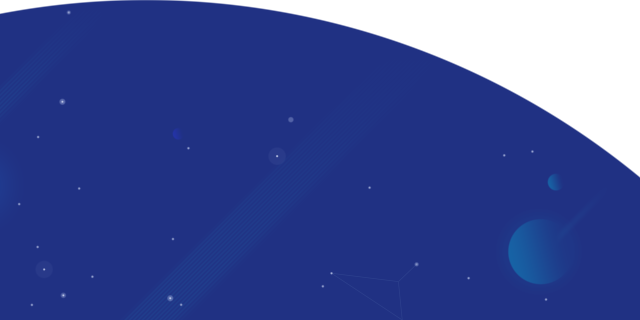
This background is drawn by a Shadertoy shader. Its source:

```glsl
// Deep blue night dome on white, with ruled light beams, teal planets and small stars.

float disc(vec2 p, vec2 center, float radius) {
    float px = 1.0 / iResolution.y;
    return smoothstep(px, -px, length(p - center) - radius);
}

float segment(vec2 p, vec2 a, vec2 b) {
    vec2 ab = b - a;
    float d = length(p - a - ab * clamp(dot(p - a, ab) / dot(ab, ab), 0.0, 1.0));
    return smoothstep(0.003, 0.0, d);
}

vec2 hash2(vec2 cell) {
    vec2 q = vec2(dot(cell, vec2(127.1, 311.7)), dot(cell, vec2(269.5, 183.3)));
    return fract(sin(q) * 43758.55);
}

// Diagonal band of fine parallel lines, between two offsets of x - y
float beam(vec2 p, float lo, float hi) {
    float across = p.x - p.y;
    float band = smoothstep(lo, lo + 0.03, across) * smoothstep(hi, hi - 0.06, across);
    float ruled = 0.5 + 0.5 * cos(across * 6.2832 / 0.0135);
    return band * mix(0.5, ruled, 0.6);
}

// Disc lit from the lower left, melting into the sky on the right
vec3 planet(vec3 col, vec2 p, vec2 center, float radius, vec3 tint) {
    vec2 d = (p - center) / radius;
    float lit = smoothstep(0.95, -1.15, dot(d, normalize(vec2(1.0, 0.25))));
    return mix(col, tint, disc(p, center, radius) * lit);
}

// Pale halo around a bright core
vec3 star(vec3 col, vec2 p, vec2 center, float halo, float haze, float core) {
    col = mix(col, vec3(0.75, 0.8, 0.95), haze * disc(p, center, halo));
    return mix(col, vec3(0.9, 0.93, 1.0), core * disc(p, center, 0.0026));
}

void mainImage(out vec4 fragColor, in vec2 fragCoord) {
    vec2 p = fragCoord / iResolution.y;
    vec3 col = vec3(0.125, 0.192, 0.514);
    vec3 teal = vec3(0.09, 0.39, 0.65);

    // Beams and the glow on the left edge
    vec3 beamColor = vec3(0.13, 0.31, 0.60);
    col = mix(col, beamColor, 0.5 * beam(p, 0.37, 0.59) * smoothstep(0.92, 0.1, p.y));
    col = mix(col, beamColor, 0.5 * beam(p, -0.74, -0.60) * smoothstep(1.02, 0.62, p.y));
    col = mix(col, vec3(0.12, 0.30, 0.65), 0.4 * smoothstep(0.13, 0.0, length((p - vec2(-0.04, 0.42)) * vec2(1.0, 0.8))));

    // Faint constellation
    vec2 left = vec2(1.036, 0.146), joint = vec2(1.245, 0.12), foot = vec2(1.257, 0.0);
    float web = max(segment(p, left, joint), segment(p, joint, vec2(1.302, 0.174)));
    web = max(web, max(segment(p, left, foot), segment(p, joint, foot)));
    col = mix(col, vec3(0.3, 0.4, 0.65), 0.2 * web);

    // Large planet with rings of haze and a streak, then its smaller companions
    vec2 center = vec2(1.69, 0.2135);
    for (int i = 0; i < 3; i++)
        col = mix(col, teal, 0.035 * disc(p, center - vec2(0.006, 0.0), 0.112 + 0.011 * float(i)));
    col = planet(col, p, center, 0.1016, teal);
    float streak = smoothstep(0.025, 0.0, abs(p.x - p.y - 1.487));
    col = mix(col, beamColor, 0.25 * streak * smoothstep(1.73, 1.76, p.x) * smoothstep(1.92, 1.78, p.x));
    col = planet(col, p, vec2(1.738, 0.431), 0.026, teal);
    col = planet(col, p, vec2(0.558, 0.582), 0.018, vec3(0.14, 0.20, 0.66));

    // Scattered pinpoint stars, denser on the left
    vec2 cell = floor(p / 0.16);
    vec2 rnd = hash2(cell);
    float present = step(rnd.x, p.x < 0.8 ? 0.4 : 0.1) * step(p.y, 0.64);
    vec2 spot = (cell + 0.15 + 0.7 * hash2(cell + 17.0)) * 0.16;
    col = star(col, p, spot, 0.004, 0.2 * present, 0.55 * present);

    // Prominent stars
    col = star(col, p, vec2(0.195, 0.682), 0.009, 0.35, 0.8);
    col = star(col, p, vec2(0.909, 0.626), 0.008, 0.32, 0.0);
    col = star(col, p, vec2(0.866, 0.512), 0.027, 0.06, 0.9);
    col = star(col, p, vec2(0.138, 0.158), 0.027, 0.05, 0.8);
    col = star(col, p, vec2(0.198, 0.077), 0.008, 0.3, 0.8);
    col = star(col, p, vec2(0.532, 0.068), 0.009, 0.35, 0.8);
    col = star(col, p, vec2(1.302, 0.174), 0.006, 0.35, 0.3);
    col = star(col, p, vec2(0.215, 0.961), 0.006, 0.3, 0.5);
    col = star(col, p, left, 0.003, 0.3, 0.6);

    // White outside the dome
    col = mix(vec3(1.0), col, disc(p, vec2(0.456, -1.427), 2.427));
    fragColor = vec4(col, 1.0);
}
```
